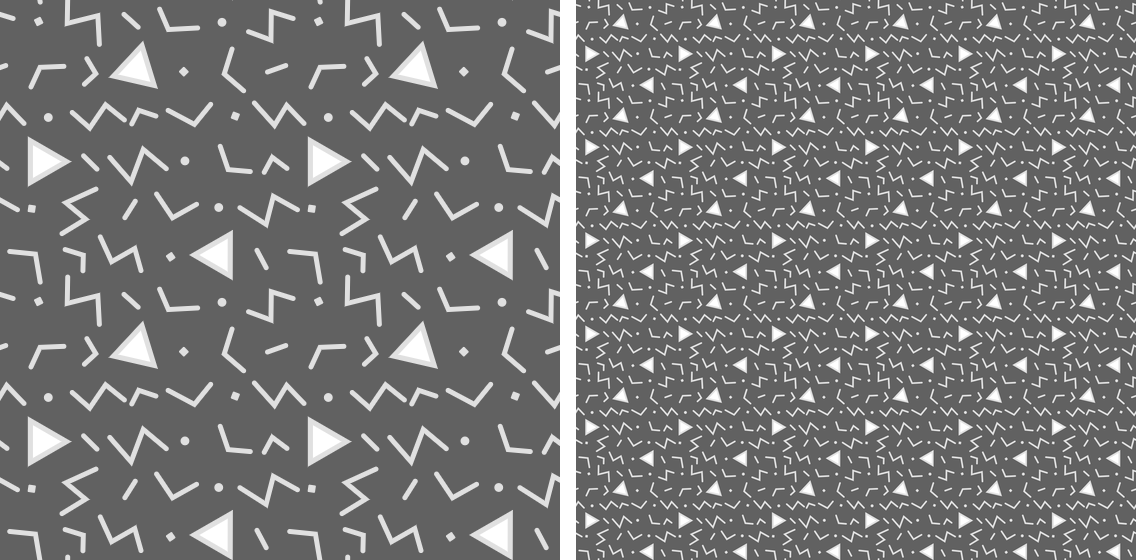
Left, the tile; right, the same tile 3 across and 3 down.
A WebGL 2 fragment shader for this pattern:

```glsl
#version 300 es
precision highp float;
// Seamless retro confetti: zigzags, chevrons, dashes, dots, squares and triangles.
// Each repeat is a 6 x 6 checkerboard of jittered cells: large motifs on one
// colour, small ones on the other, drawn with distance functions.

uniform vec2 u_resolution;
out vec4 outColor;

// Layout; lengths below are in cells
const float REPEATS = 2.0;
const int GRID = 6;
const float GRID_SHIFT = 0.35;
const float ROW_SWAY = 0.2;
const float JITTER = 0.12;
// Motif sizes
const float STROKE = 0.053;
const float DOT_RADIUS = 0.094;
const float SQUARE_HALF = 0.08;
const float SQUARE_ROUND = 0.025;
const float TRIANGLE_INRADIUS = 0.3125;
const float TRIANGLE_BORDER = 0.11;
const vec3 TRIANGLE_TURN = vec3(0.75, 0.0, 1.05);
// Half length and half height of each stroke motif
const vec2 ZIGZAG = vec2(0.52, 0.26);
const vec2 CHEVRON = vec2(0.45, 0.17);
const vec2 SMALL_CHEVRON = vec2(0.27, 0.12);
const vec2 DASH = vec2(0.2, 0.0);
const float BEND_VARIATION = 0.3;
// Colours
const vec3 CHARCOAL = vec3(0.38);
const vec3 PALE_GREY = vec3(0.88);
const vec3 WHITE = vec3(1.0);

const float TAU = 6.2831853;

vec2 hash2(vec2 p) {
  vec3 h = fract(p.xyx * vec3(0.1031, 0.1030, 0.0973));
  h += dot(h, h.yzx + 33.33);
  return fract((h.xx + h.yz) * h.zy);
}

vec2 rotate(vec2 p, float a) {
  float c = cos(a), s = sin(a);
  return vec2(c * p.x - s * p.y, s * p.x + c * p.y);
}

float segment(vec2 p, vec2 a, vec2 b) {
  vec2 d = b - a;
  return length(p - a - d * clamp(dot(p - a, d) / dot(d, d), 0.0, 1.0));
}

// Distance to an endless line through a and b
float line(vec2 p, vec2 a, vec2 b) {
  vec2 d = normalize(b - a);
  return abs(d.x * (p.y - a.y) - d.y * (p.x - a.x));
}

vec2 bendPoint(int i, int count, vec2 size, vec2 seed) {
  float along = 2.0 * float(i) / float(count) - 1.0;
  float side = i % 2 == 0 ? -1.0 : 1.0;
  vec2 wobble = hash2(seed + 17.0 * float(i + 1)) - 0.5;
  return vec2(along, side) * size + wobble * BEND_VARIATION * size.x;
}

// Bent stroke with mitred corners: each joint is where two strips cross
float bentStroke(vec2 p, int count, vec2 size, vec2 seed) {
  float d = 10.0, previousLine = 10.0;
  vec2 a = bendPoint(0, count, size, seed);
  for (int i = 1; i <= count; i++) {
    vec2 b = bendPoint(i, count, size, seed);
    float thisLine = line(p, a, b);
    d = min(d, min(segment(p, a, b), max(previousLine, thisLine)));
    previousLine = thisLine;
    a = b;
  }
  return d - STROKE;
}

float triangle(vec2 p) {
  return max(-p.x, 0.5 * p.x + 0.8660254 * abs(p.y)) - TRIANGLE_INRADIUS;
}

float roundedSquare(vec2 p) {
  vec2 q = abs(p) - SQUARE_HALF + SQUARE_ROUND;
  return length(max(q, 0.0)) + min(max(q.x, q.y), 0.0) - SQUARE_ROUND;
}

// Returns the pale shape distance and the white triangle core distance
vec2 motif(vec2 p, ivec2 cell, vec2 seed) {
  int third = cell.x / 2, order = 3 * cell.y + third;
  vec2 random = hash2(seed + 5.3);
  bool large = (cell.x + cell.y) % 2 == 1;
  if (large && cell.y % 2 == 1 && third == (4 - cell.y / 2) % 3) {
    float d = triangle(rotate(p, -TRIANGLE_TURN[cell.y / 2]));
    return vec2(d, d + TRIANGLE_BORDER);
  }
  vec2 q = rotate(p, TAU * random.x);
  float d;
  if (large) {
    int bends = random.y > 0.75 ? 4 : 3;
    d = order % 2 == 0 ? bentStroke(q, bends, ZIGZAG, seed) : bentStroke(q, 2, CHEVRON, seed);
  } else {
    int kind = order % 4;
    if (kind == 0) d = roundedSquare(q);
    else if (kind == 1) d = bentStroke(q, 1, DASH, seed);
    else if (kind == 2) d = length(q) - DOT_RADIUS;
    else d = bentStroke(q, 2, SMALL_CHEVRON, seed);
  }
  return vec2(d, 10.0);
}

void main() {
  // Rows count downward from the top
  vec2 uv = gl_FragCoord.xy / u_resolution;
  float grid = float(GRID);
  vec2 p = vec2(uv.x, 1.0 - uv.y) * REPEATS * grid - vec2(GRID_SHIFT, 0.0);
  vec2 base = floor(p);
  vec2 nearest = vec2(10.0);
  for (int y = -1; y <= 1; y++) for (int x = -1; x <= 1; x++) {
    vec2 site = base + vec2(x, y);
    vec2 seed = mod(site, grid);
    vec2 center = site + 0.5 + (hash2(seed + 1.7) - 0.5) * JITTER;
    center.x += ROW_SWAY * cos(TAU * ((seed.y + 0.5) / grid - 0.4));
    nearest = min(nearest, motif(p - center, ivec2(seed), seed));
  }
  // Smooth edges one pixel wide
  float pixel = REPEATS * grid / min(u_resolution.x, u_resolution.y);
  vec2 cover = clamp(0.5 - nearest / pixel, 0.0, 1.0);
  outColor = vec4(mix(mix(CHARCOAL, PALE_GREY, cover.x), WHITE, cover.y), 1.0);
}
```
